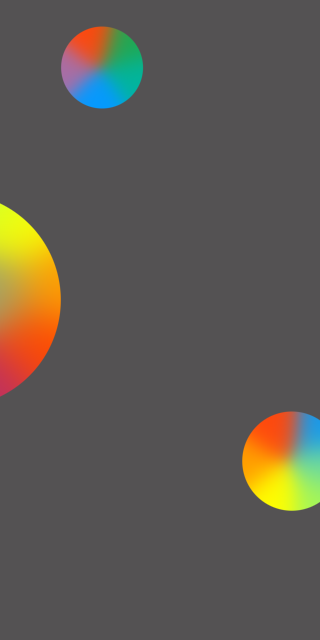
Reproduce this background procedurally as a Shadertoy shader.

```glsl
const vec3 CHARCOAL = vec3(0.33, 0.322, 0.325);
const vec3 RED = vec3(1.0, 0.28, 0.05);
const vec3 ORANGE = vec3(1.0, 0.62, 0.0);
const vec3 YELLOW = vec3(1.0, 1.0, 0.0);
const vec3 LIME = vec3(0.65, 0.97, 0.33);
const vec3 BLUE = vec3(0.02, 0.6, 1.0);

// Position relative to a disc, where its rim has length one
vec2 toDisc(vec2 p, vec2 center, float radius) {
    return (p - center) / radius;
}

// Nearest point inside the unit disc, which keeps the colour weights above zero
vec2 clampToDisc(vec2 q) {
    return q / max(1.0, length(q));
}

// Antialiased coverage of the unit disc
float discMask(vec2 q, float pixel) {
    return 1.0 - smoothstep(-0.75 * pixel, 0.75 * pixel, length(q) - 1.0);
}

// Adds a colour, weighted by its nearness to an anchor point
void addColour(inout vec4 sum, vec2 q, vec2 anchor, float falloff, vec3 colour) {
    vec2 d = q - anchor;
    sum += vec4(colour, 1.0) * exp(-falloff * dot(d, d));
}

vec3 smallDiscColour(vec2 q, float falloff) {
    vec4 sum = vec4(0.0);
    addColour(sum, q, vec2(-0.30, 0.75), falloff, RED);
    addColour(sum, q, vec2(0.62, 0.55), falloff, vec3(0.12, 0.66, 0.32));
    addColour(sum, q, vec2(0.80, -0.25), falloff, vec3(0.0, 0.71, 0.62));
    addColour(sum, q, vec2(-0.10, -0.85), falloff, BLUE);
    addColour(sum, q, vec2(-0.95, -0.05), falloff, vec3(0.66, 0.43, 0.65));
    return sum.rgb / sum.a;
}

vec3 largeDiscColour(vec2 q, float falloff) {
    vec4 sum = vec4(0.0);
    addColour(sum, q, vec2(0.62, 0.70), falloff, YELLOW);
    addColour(sum, q, vec2(0.36, 0.96), falloff, vec3(0.78, 1.0, 0.2));
    addColour(sum, q, vec2(0.98, 0.15), falloff, ORANGE);
    addColour(sum, q, vec2(0.36, 0.08), falloff, vec3(0.62, 0.64, 0.42));
    addColour(sum, q, vec2(0.78, -0.42), falloff, vec3(1.0, 0.28, 0.0));
    addColour(sum, q, vec2(0.36, -0.80), falloff, vec3(0.74, 0.19, 0.38));
    return sum.rgb / sum.a;
}

vec3 lowerDiscColour(vec2 q, float falloff) {
    vec4 sum = vec4(0.0);
    addColour(sum, q, vec2(-0.40, 0.68), falloff, RED);
    addColour(sum, q, vec2(0.62, 0.62), falloff, vec3(0.08, 0.6, 0.93));
    addColour(sum, q, vec2(0.68, -0.12), falloff, vec3(0.43, 0.86, 0.62));
    addColour(sum, q, vec2(0.55, -0.78), falloff, LIME);
    addColour(sum, q, vec2(-0.38, -0.72), falloff, YELLOW);
    addColour(sum, q, vec2(-0.92, -0.08), falloff, ORANGE);
    return sum.rgb / sum.a;
}

void mainImage(out vec4 fragColor, in vec2 fragCoord) {
    // One unit is the canvas width
    float pixel = 1.0 / iResolution.x;
    vec2 p = fragCoord * pixel;

    const float smallRadius = 0.128;
    const float largeRadius = 0.335;
    const float lowerRadius = 0.155;
    vec2 smallDisc = toDisc(p, vec2(0.319, 1.789), smallRadius);
    vec2 largeDisc = toDisc(p, vec2(-0.145, 1.0625), largeRadius);
    vec2 lowerDisc = toDisc(p, vec2(0.912, 0.559), lowerRadius);

    vec3 smallColour = smallDiscColour(clampToDisc(smallDisc), 3.5);
    vec3 largeColour = largeDiscColour(clampToDisc(largeDisc), 7.0);
    vec3 lowerColour = lowerDiscColour(clampToDisc(lowerDisc), 4.0);

    // Flat ground with three blended discs
    vec3 colour = CHARCOAL;
    colour = mix(colour, smallColour, discMask(smallDisc, pixel / smallRadius));
    colour = mix(colour, largeColour, discMask(largeDisc, pixel / largeRadius));
    colour = mix(colour, lowerColour, discMask(lowerDisc, pixel / lowerRadius));

    fragColor = vec4(colour, 1.0);
}
```
